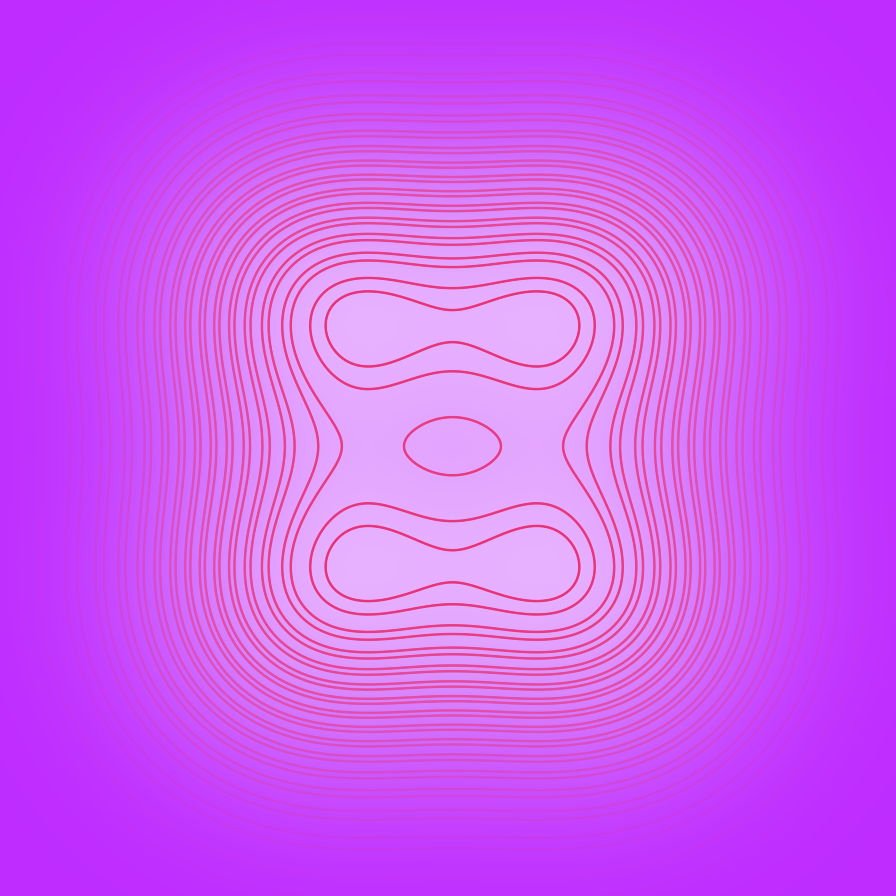
Write a Shadertoy shader that draws this background.

```glsl
const vec3 PURPLE = vec3(0.745, 0.17, 1.0);
const vec3 LILAC = vec3(0.905, 0.695, 1.0);
const vec3 ROSE = vec3(0.91, 0.19, 0.46);

// Gaussian bump: gradient in xy, height in z
vec3 bump(vec2 p, vec2 center, float radius) {
    vec2 d = (p - center) / radius;
    float height = exp(-dot(d, d));
    return vec3(-2.0 * d * height / radius, height);
}

// Four bumps mirrored about both axes, scaled to a peak near one
vec3 heightField(vec2 p, vec2 spread, float radius, float peak) {
    vec3 sum = vec3(0.0);
    for (int i = 0; i < 4; i++) {
        vec2 side = vec2(i & 1, i >> 1) * 2.0 - 1.0;
        sum += bump(p, side * spread, radius);
    }
    return sum / peak;
}

// Height difference to the nearest line of the repeated contour pairs
float pairDistance(float height, float period, float offset, float halfGap) {
    float fromMiddle = mod(height - offset + 0.5 * period, period) - 0.5 * period;
    return abs(abs(fromMiddle) - halfGap);
}

// Antialiased line coverage from a distance in canvas units
float stroke(float dist, float halfWidth, float pixel) {
    return 1.0 - smoothstep(halfWidth - 0.6 * pixel, halfWidth + 0.6 * pixel, dist);
}

void mainImage(out vec4 fragColor, in vec2 fragCoord) {
    float pixel = 1.0 / min(iResolution.x, iResolution.y);
    vec2 p = (fragCoord - 0.5 * iResolution.xy) * pixel - vec2(0.005, 0.002);

    vec3 field = heightField(p, vec2(0.1497, 0.1641), 0.1953, 1.2155);
    float height = field.z;
    float slope = max(length(field.xy), 1e-4);

    // Soft glow following the height
    vec3 color = mix(PURPLE, LILAC, clamp(height, 0.0, 1.0));

    // Paired contours of even width, fading outward
    float dist = pairDistance(height, 0.065, 0.056, 0.0115) / slope;
    float line = stroke(dist, 0.0014, pixel);
    color = mix(color, ROSE, line * clamp(height, 0.0, 1.0));

    fragColor = vec4(color, 1.0);
}
```
